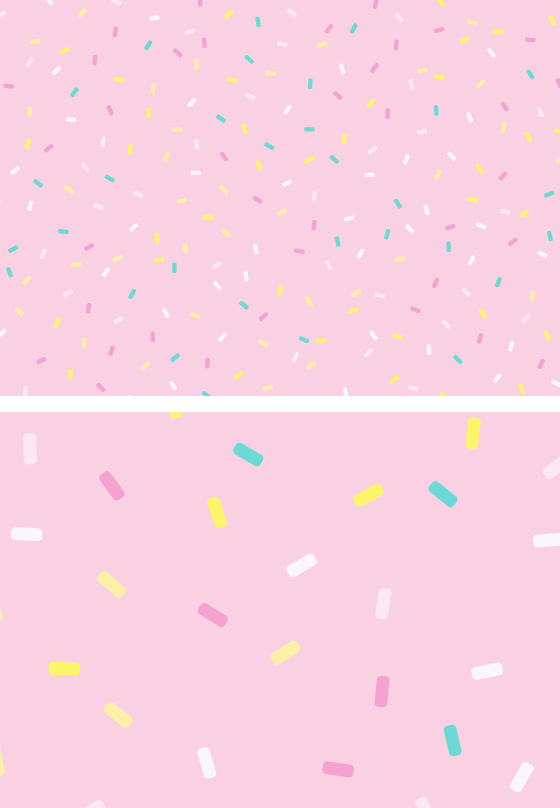
Top, the full canvas; bottom, a detail of the centre.
This pattern is drawn by a Shadertoy shader. Its source:

```glsl
// Pastel candy sprinkles scattered evenly over a flat pink ground.

// Lengths are fractions of the canvas height.
const float SPACING = 0.083;                  // mean distance between sprinkles
const float JITTER = 0.54;                    // scatter range, in cells
const float GRID_TILT = 0.42;                 // hides the rows of the grid
const vec2 HALF_SIZE = vec2(0.0131, 0.0054);  // half length, half width
const float CORNER = 0.0036;
const float PI = 3.14159265;

const vec3 GROUND = vec3(0.98, 0.82, 0.89);
const int COLOUR_COUNT = 6;
const vec3 SPRINKLES[COLOUR_COUNT] = vec3[](
    vec3(0.99, 0.96, 0.41),   // lemon
    vec3(0.99, 0.91, 0.95),   // blush
    vec3(0.42, 0.85, 0.83),   // teal
    vec3(0.99, 0.94, 0.66),   // cream
    vec3(0.96, 0.63, 0.82),   // rose
    vec3(0.98, 0.97, 0.98));  // white

// Integer hash: four random values in 0..1 per cell.
vec4 hashCell(ivec2 cell) {
    uvec4 v = uvec4(uvec2(cell), uvec2(cell.yx) + 71u);
    v = v * 1664525u + 1013904223u;
    for (int pass = 0; pass < 2; pass++) {
        v.x += v.y * v.w;
        v.y += v.z * v.x;
        v.z += v.x * v.y;
        v.w += v.y * v.z;
        v ^= v >> 16u;
    }
    return vec4(v >> 8u) / 16777216.0;
}

mat2 rotation(float angle) {
    float c = cos(angle), s = sin(angle);
    return mat2(c, s, -s, c);
}

float roundedBox(vec2 p, vec2 halfSize, float radius) {
    vec2 q = abs(p) - halfSize + radius;
    return length(max(q, 0.0)) + min(max(q.x, q.y), 0.0) - radius;
}

// Stepped order keeps equal colours apart; the random step breaks repeats.
vec3 sprinkleColour(ivec2 cell, float random) {
    float order = float(3 * cell.x + 2 * cell.y) + floor(random * 3.0);
    return SPRINKLES[int(mod(order, float(COLOUR_COUNT)))];
}

void mainImage(out vec4 fragColor, in vec2 fragCoord) {
    float pixel = 1.0 / iResolution.y;
    vec2 p = rotation(GRID_TILT) * (fragCoord * pixel);
    ivec2 home = ivec2(floor(p / SPACING));
    vec3 colour = GROUND;

    // One sprinkle per cell; neighbours may reach into this one.
    for (int y = -1; y <= 1; y++) {
        for (int x = -1; x <= 1; x++) {
            ivec2 cell = home + ivec2(x, y);
            vec4 random = hashCell(cell);
            vec2 centre = (vec2(cell) + 0.5 + JITTER * (random.xy - 0.5)) * SPACING;
            vec2 local = rotation(PI * random.z) * (p - centre);
            float dist = roundedBox(local, HALF_SIZE, CORNER);
            float cover = clamp(0.5 - dist / pixel, 0.0, 1.0);
            colour = mix(colour, sprinkleColour(cell, random.w), cover);
        }
    }

    fragColor = vec4(colour, 1.0);
}
```
